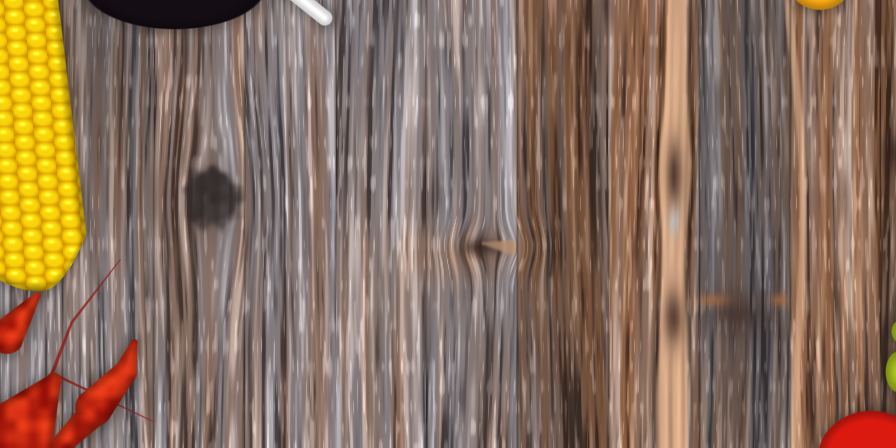
Give the GLSL for this texture, as a WebGL 1 fragment shader.

```glsl
precision highp float;
uniform vec2 u_resolution;

float hash(vec2 p) {
  return fract(sin(dot(p, vec2(127.1, 311.7))) * 43758.5453);
}

float noise(vec2 p) {
  vec2 i = floor(p), f = fract(p);
  f = f * f * (3. - 2. * f);
  return mix(mix(hash(i), hash(i + vec2(1, 0)), f.x),
             mix(hash(i + vec2(0, 1)), hash(i + vec2(1, 1)), f.x), f.y);
}

float cover(float d, float soft) { return 1. - smoothstep(-soft, soft, d); }

float band(float x, float a, float b) {
  return smoothstep(a - .01, a + .01, x) * cover(x - b, .01);
}

float blob(vec2 p, vec2 c, vec2 r) {
  vec2 q = (p - c) / r;
  return exp(-dot(q, q));
}

float ellipse(vec2 p, vec2 c, vec2 r) {
  return (length((p - c) / r) - 1.) * min(r.x, r.y);
}

// Capsule whose radius runs from ra to rb
float taper(vec2 p, vec2 a, vec2 b, float ra, float rb) {
  vec2 d = b - a;
  float t = clamp(dot(p - a, d) / dot(d, d), 0., 1.);
  return length(p - a - d * t) - mix(ra, rb, t);
}

// Spreads the grain lines around a knot
float spread(vec2 p, vec2 c, vec2 r) {
  return (c.x - p.x) * .6 * blob(p, c, r);
}

vec3 wood(vec2 p) {
  float cell = (p.x - .14) / .203;
  float plank = floor(cell);
  vec2 eye = vec2(.475, .557);
  float x = p.x + .008 * sin(p.y * 3. + plank * 2.3);
  x += spread(p, eye, vec2(.09, .2)) + spread(p, vec2(1.1, .45), vec2(.08, .05));

  float coarse = noise(vec2(x * 105., p.y * 1.6 + plank * 9.));
  float fine = noise(vec2(x * 190., p.y * 9.));
  float streak = noise(vec2(x * 62., p.y * 1.5 + 40.));
  float patchy = noise(vec2(x * 9., p.y * 3. + plank * 5.));
  float tone = .5 * coarse + .36 * fine + .14 * patchy;

  // Weathered grey planks and warm brown ones
  float shade = band(p.x, 1.555, 1.765);
  float warm = .1 + .2 * band(p.x, .345, .547) + .6 * band(p.x, 1.155, 2.1) - .5 * shade
    + .45 * blob(p, vec2(1.03, .43), vec2(.12, .06));
  warm = clamp(warm + .9 * (streak - .45) + .25 * (patchy - .5), 0., 1.);
  vec3 dark = mix(vec3(.25, .23, .24), vec3(.27, .17, .12), warm);
  vec3 mid = mix(vec3(.51, .48, .49), vec3(.54, .37, .26), warm);
  vec3 light = mix(vec3(.76, .74, .76), vec3(.77, .6, .48), warm);
  vec3 col = mix(dark, mid, smoothstep(.2, .48, tone));
  col = mix(col, light, smoothstep(.5, .82, tone));
  col += .17 * smoothstep(.62, .95, noise(vec2(x * 210., p.y * 22.)));
  col *= 1. - .24 * shade - .16 * band(p.x, 1.16, 1.35) - .2 * smoothstep(1.95, 1.99, p.x)
    - .22 * cover(p.x - .34, .01) * smoothstep(.2, .9, p.y);

  // Pale sapwood strips with darker rims
  vec3 sap = vec3(.86, .68, .54) * (.8 + .3 * coarse);
  float width = .022 + .014 * exp(-70. * (p.y - .62) * (p.y - .62)) + .012 * cover(p.y - .3, .2);
  float strip = abs(p.x - 1.5 - .012 * p.y) - width;
  col *= 1. - .35 * cover(abs(strip - .008) - .004, .006);
  col = mix(col, sap, .9 * cover(strip, .005));
  float curve = p.x - 1.785 - .02 * sin(p.y * 4. - .8) + .025 * p.y;
  col = mix(col, sap, .75 * cover(abs(curve) - .008, .005));
  col = mix(col, sap, .4 * cover(abs(curve - .05) - .004, .005));

  // Burnt spots and knots
  float scorch = blob(p, vec2(1.505, .61), vec2(.018, .08)) + blob(p, vec2(1.503, .29), vec2(.02, .06));
  scorch += .7 * blob(p, vec2(1.655, .3), vec2(.07, .05)) + blob(p, vec2(1.99, .66), vec2(.025, .05));
  scorch += blob(p, vec2(1.075, .448), vec2(.045, .018));
  col = mix(col, vec3(.17, .1, .08), min(scorch, 1.) * (.55 + .25 * coarse));
  col = mix(col, vec3(.74), blob(p, vec2(1.503, .51), vec2(.013, .035)) * fine * 1.3);
  float rough = noise((p - eye) * 45.);
  col = mix(col, vec3(.3, .23, .21), .5 * blob(p, eye, vec2(.08, .1)));
  float knot = ellipse(p, eye, vec2(.06, .066)) + .018 * (rough - .5);
  col = mix(col, vec3(.18, .15, .15) + .12 * rough * fine, .9 * cover(knot, .014));
  float wedge = taper(p, vec2(1.14, .448), vec2(1.08, .457), .016, .003);
  col = mix(col, sap * .85, .9 * cover(wedge, .006) * step(p.x, 1.152));
  float ember = blob(p, vec2(1.59, .33), vec2(.035, .015)) + blob(p, vec2(1.74, .33), vec2(.02, .015));
  col = mix(col, vec3(.66, .42, .26), .7 * ember);

  float seam = (.5 - abs(fract(cell) - .5)) * .203;
  return col * (1. - .35 * cover(seam - .002, .003));
}

// Rounded kernels in staggered columns
vec3 kernels(vec2 p) {
  vec2 g = vec2((p.x + .08 * p.y) / .044, p.y / .035);
  g.y += .5 * mod(floor(g.x), 2.);
  vec2 f = fract(g) - .5;
  vec3 col = mix(vec3(.98, .83, .04), vec3(.82, .58, 0.), smoothstep(.3, .68, length(f)));
  return col + .25 * blob(f, vec2(-.05, .15), vec2(.16, .12));
}

// Shaded solid with a soft shadow below
vec3 place(vec3 base, vec3 col, float d, float px) {
  base *= 1. - .35 * cover(d - .005, .025);
  return mix(base, col * (.74 + .26 * smoothstep(0., .025, -d)), cover(d, px));
}

void main() {
  vec2 p = gl_FragCoord.xy / u_resolution.y;
  float px = 1. / u_resolution.y;
  vec3 col = wood(p);

  // Corn and aubergine
  float dx = p.x - .09;
  float cob = max(p.x - .25 + .12 * p.y, .35 + dx * dx * (dx > 0. ? 12. : 3.) - p.y);
  col = place(col, kernels(p), cob, px);
  col = place(col, vec3(.08, .05, .08), ellipse(p, vec2(.39, 1.035), vec2(.205, .1)), px);
  col = place(col, vec3(1.1), taper(p, vec2(.65, 1.02), vec2(.725, .96), .017, .017), px);

  // Crayfish
  vec3 shell = mix(vec3(.58, .06, .03), vec3(.95, .25, .1), noise(p * 40.));
  vec2 joint = vec2(.16, .28), elbow = vec2(.28, .17);
  float feeler = min(taper(p, vec2(.11, .15), joint, .004, .003), taper(p, joint, vec2(.268, .42), .003, .001));
  feeler = min(feeler, taper(p, vec2(.12, .165), vec2(.34, .06), .003, .001));
  col = mix(col, vec3(.55, .12, .1), .85 * cover(feeler, px));
  float body = taper(p, vec2(.04, .03), vec2(.12, .15), .088, .018);
  float claw = min(taper(p, vec2(.21, .09), elbow, .042, .026), taper(p, elbow, vec2(.3, .235), .026, .008));
  claw = min(claw, taper(p, vec2(.13, 0.), vec2(.21, .08), .022, .032));
  claw = min(claw, taper(p, vec2(.015, .25), vec2(.083, .34), .04, .008));
  col = place(col, shell, min(body, claw), px);

  // Fruit along the right side
  col = place(col, vec3(1., .68, .08), ellipse(p, vec2(1.83, 1.04), vec2(.07, .062)), px);
  float grape = min(ellipse(p, vec2(2.005, .17), vec2(.028, .045)), ellipse(p, vec2(2.01, .26), vec2(.02, .025)));
  col = place(col, vec3(.68, .78, .12), grape, px);
  col = place(col, vec3(.86, .1, .06), ellipse(p, vec2(1.945, -.025), vec2(.12, .108)), px);
  gl_FragColor = vec4(clamp(col, 0., 1.), 1.);
}
```
